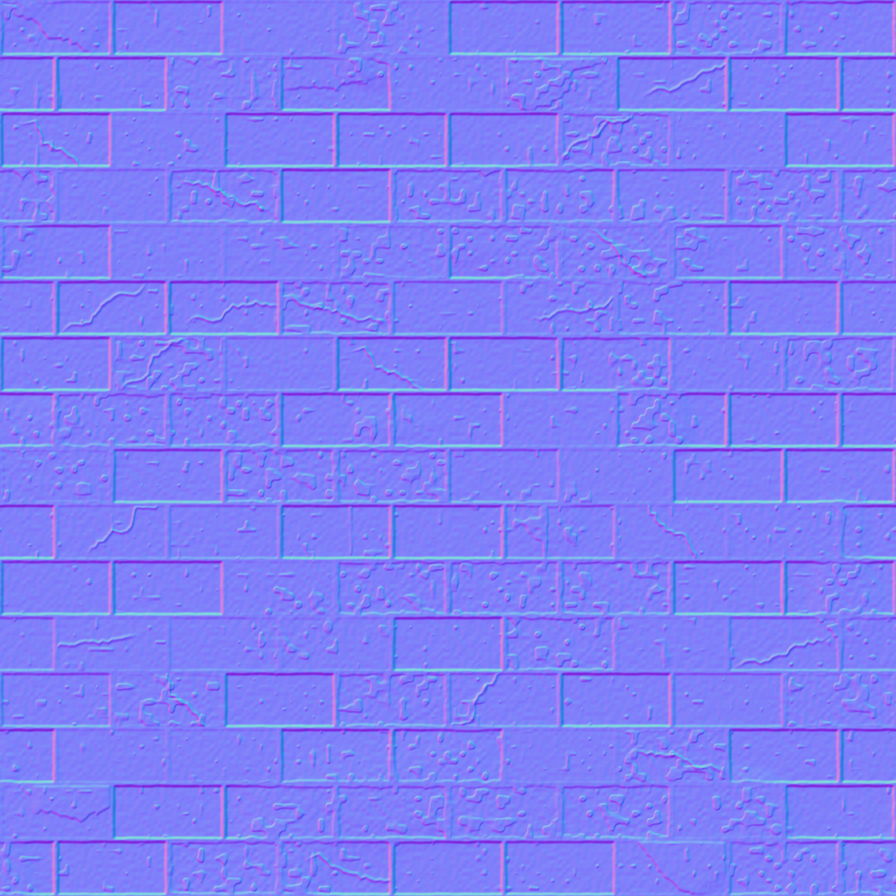
This texture map is drawn by a Shadertoy shader. Its source:

```glsl
#define COLUMNS 8.0
#define ROWS 16.0
#define JOINT vec2(0.065, 0.058)
#define RAISE 0.043
#define GRIT 0.006
#define PIT_DEPTH 0.017
#define ROUGH_SHARE 0.2
#define CRACK_SHARE 0.17
#define CRACK_DEPTH 0.02
#define CRACK_WIDTH 0.03
#define SLOPE_STEP 0.018

float hash(vec2 p) {
    vec3 q = fract(p.xyx * 0.1031);
    q += dot(q, q.yzx + 33.33);
    return fract((q.x + q.y) * q.z);
}

float noise(vec2 p) {
    vec2 i = floor(p), f = fract(p);
    f = f * f * (3.0 - 2.0 * f);
    return mix(mix(hash(i), hash(i + vec2(1, 0)), f.x),
               mix(hash(i + vec2(0, 1)), hash(i + vec2(1, 1)), f.x), f.y);
}

// Jagged groove or ledge running across one brick
float crack(vec2 local, vec2 id) {
    float angle = (hash(id + 31.7) - 0.5) * 2.0;
    float c = cos(angle), s = sin(angle);
    vec2 center = (vec2(hash(id + 43.1), hash(id + 57.9)) - 0.5) * vec2(0.9, 0.3);
    vec2 q = mat2(c, -s, s, c) * (local - center);
    float seed = hash(id + 71.3) * 90.0;
    q.y += 0.3 * (noise(vec2(q.x * 3.0 + 20.0, seed)) - 0.5);
    q.y += 0.07 * (noise(vec2(q.x * 12.0 + 50.0, seed)) - 0.5);
    float groove = exp(-q.y * q.y / (CRACK_WIDTH * CRACK_WIDTH));
    float ledge = smoothstep(-CRACK_WIDTH, CRACK_WIDTH, q.y);
    float shape = hash(id + 83.3) < 0.7 ? groove : ledge;
    return shape * (1.0 - smoothstep(0.6, 0.95, abs(q.x)));
}

// Wall relief; one unit is the height of a row
float height(vec2 p) {
    float row = floor(p.y);
    float x = p.x * 0.5 + 0.5 * mod(row + 1.0, 2.0);
    vec2 id = vec2(mod(floor(x), COLUMNS), row) + 7.0;
    vec2 local = vec2(fract(x) * 2.0 - 1.0, fract(p.y) - 0.5);

    // Per-brick wear, with loose patches spreading across bricks
    float exposure = smoothstep(0.1, 0.55, hash(id));
    float rough = step(1.0 - ROUGH_SHARE, hash(id + 13.7));
    rough = max(rough * 0.85, smoothstep(0.62, 0.85, noise(p * 0.6 + 5.0)));
    exposure *= 1.0 - 0.65 * rough;

    // Raised face with slightly ragged sides
    vec2 inset = vec2(1.0, 0.5) - abs(local);
    inset -= mix(0.012, 0.05, rough) * noise(p * 6.0 + 60.0);
    vec2 side = smoothstep(vec2(0.004), JOINT, inset);
    float face = side.x * side.y;
    float h = face * mix(0.005, RAISE, exposure);

    // Fine grain, pits and cracks
    h += GRIT * (1.0 + 0.5 * rough) * noise(p * 14.0);
    float limit = mix(0.83, 0.62, rough);
    h -= face * PIT_DEPTH * smoothstep(limit, limit + 0.17, noise(p * 7.5 + 110.0));
    if (hash(id + 23.3) < CRACK_SHARE)
        h -= face * CRACK_DEPTH * crack(local, id);
    return h;
}

// Tangent-space normal with the vertical axis pointing down
vec3 surfaceNormal(vec2 p) {
    vec2 e = vec2(SLOPE_STEP, 0.0);
    float dx = height(p + e.xy) - height(p - e.xy);
    float dy = height(p + e.yx) - height(p - e.yx);
    return normalize(vec3(-dx, dy, 2.0 * SLOPE_STEP));
}

void mainImage(out vec4 fragColor, in vec2 fragCoord) {
    vec2 wallSize = vec2(2.0 * COLUMNS, ROWS);
    vec3 normal = vec3(0.0);
    // Four samples per pixel keep thin edges smooth
    for (int i = 0; i < 4; i++) {
        vec2 offset = vec2(i & 1, i >> 1) * 0.5 - 0.25;
        normal += 0.25 * surfaceNormal((fragCoord + offset) / iResolution.xy * wallSize);
    }
    fragColor = vec4(normal * vec3(0.5, 0.5, 0.48) + 0.5, 1.0);
}
```
